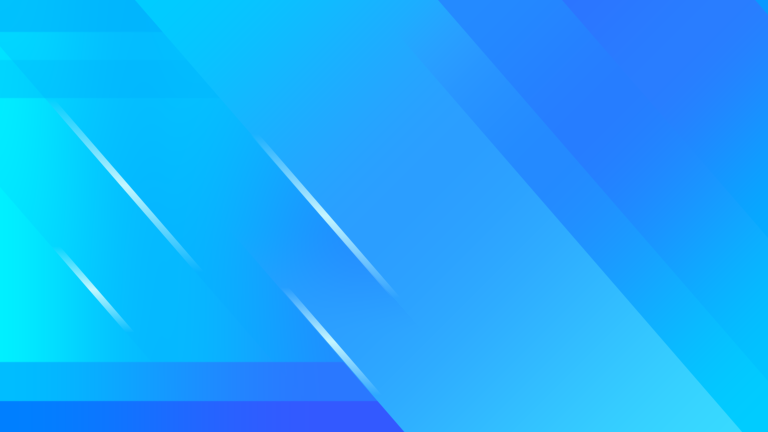
Write a Shadertoy shader that draws this background.

```glsl
// Overlapping translucent blue panels cut along parallel diagonals, with
// horizontal bands at the left and thin tapering streaks of light.
// Each panel is a three-stop gradient masked by a smooth diagonal edge.

const float SLANT = 0.866;                   // horizontal run per unit of fall
const vec3 CYAN  = vec3(0.00, 0.95, 1.00);
const vec3 AQUA  = vec3(0.00, 0.80, 1.00);
const vec3 SKY   = vec3(0.17, 0.62, 1.00);
const vec3 AZURE = vec3(0.14, 0.54, 1.00);
const vec3 ROYAL = vec3(0.17, 0.46, 1.00);
const vec3 INDIGO = vec3(0.20, 0.35, 1.00);
const vec3 GLINT = vec3(0.80, 0.98, 1.00);

// Antialiased step at an edge
float stepAt(float edge, float v, float px) {
    return smoothstep(edge - px, edge + px, v);
}

// Three colours placed at stops.x, stops.y and stops.z
vec3 ramp(vec3 a, vec3 b, vec3 c, vec3 stops, float t) {
    vec3 first = mix(a, b, smoothstep(stops.x, stops.y, t));
    return mix(first, c, smoothstep(stops.y, stops.z, t));
}

// Horizontal band between two heights
float band(float low, float high, float y, float px) {
    return stepAt(low, y, px) * (1.0 - stepAt(high, y, px));
}

// Light along a diagonal, tapering away from its middle
float streak(float offset, float middle, float reach, float s, float y, float px) {
    float halfWidth = 0.010;
    float core = 1.0 - smoothstep(halfWidth - px, halfWidth + px, abs(s - offset));
    float taper = clamp(1.0 - abs(y - middle) / reach, 0.0, 1.0);
    return core * taper;
}

// Left field: cyan to blue, with soft diagonal folds and bands
vec3 leftField(vec2 p, float s, float px) {
    vec3 col = ramp(CYAN, vec3(0.02, 0.73, 1.0), AZURE, vec3(-0.05, 0.38, 0.85), p.x);
    float rise = smoothstep(0.35, 1.0, p.y);
    col = mix(col, AQUA, 0.65 * rise * smoothstep(0.1, 0.5, p.x));

    // Folds darken just to the right of their edges
    float foldB = stepAt(-0.093, s, px) * exp(-4.0 * max(s + 0.093, 0.0));
    float foldC = stepAt(-0.375, s, px) * exp(-5.0 * max(s + 0.375, 0.0));
    col = mix(col, vec3(0.02, 0.65, 1.0), 0.22 * foldB + 0.12 * foldC);

    // Upper bands
    vec3 shade = vec3(0.0, 0.68, 0.99);
    float upper = 0.62 * band(0.926, 1.1, p.y, px)
                + 0.18 * band(0.861, 0.926, p.y, px)
                + 0.38 * band(0.773, 0.861, p.y, px);
    col = mix(col, shade, upper * (1.0 - smoothstep(0.25, 0.9, p.x)));

    // Lower bands
    float across = smoothstep(0.0, 0.75, p.x);
    vec3 lowerTint = mix(vec3(0.0, 0.72, 1.0), ROYAL, across);
    vec3 floorTint = mix(vec3(0.0, 0.50, 1.0), INDIGO, across);
    col = mix(col, lowerTint, 0.9 * band(0.072, 0.162, p.y, px));
    return mix(col, floorTint, band(-0.1, 0.072, p.y, px));
}

void mainImage(out vec4 fragColor, in vec2 fragCoord) {
    vec2 p = fragCoord / iResolution.y;
    p.x *= (16.0 / 9.0) * iResolution.y / iResolution.x;
    float px = 1.0 / iResolution.y;
    float fall = 1.0 - p.y;
    float s = p.x - SLANT * fall;            // position across the diagonals
    float t = p.x + fall;                    // position towards lower right

    vec3 col = leftField(p, s, px);

    // Central panel; its left edge steps inwards near the floor
    vec3 centre = ramp(AQUA, SKY, vec3(0.22, 0.86, 1.0), vec3(0.30, 1.40, 2.85), t);
    float innerFade = 1.0 - smoothstep(0.22, 0.50, p.y);
    float mainEdge = stepAt(0.3125, s, px);
    float innerEdge = stepAt(0.070, s, px) * innerFade;
    col = mix(col, centre, max(mainEdge, innerEdge));

    // Right panels, each deeper than the one before
    vec3 slope = ramp(SKY, AZURE, AQUA, vec3(0.95, 1.65, 2.75), t);
    vec3 deep = ramp(AZURE, vec3(0.15, 0.49, 1.0), vec3(0.0, 0.77, 1.0),
                     vec3(1.1, 1.65, 2.70), t);
    vec3 corner = ramp(ROYAL, vec3(0.16, 0.49, 1.0), vec3(0.0, 0.69, 1.0),
                       vec3(1.3, 1.70, 2.45), t);
    col = mix(col, slope, stepAt(0.852, s, px) * smoothstep(0.95, 1.3, t));
    col = mix(col, deep, stepAt(1.014, s, px));
    col = mix(col, corner, stepAt(1.301, s, px));
    col = mix(col, vec3(0.0, 0.62, 1.0), 0.8 * stepAt(1.748, s, px));

    // Streaks: offset across, middle height, vertical reach
    vec3 streaks[4] = vec3[4](
        vec3(-0.365, 0.33, 0.100), vec3(-0.083, 0.57, 0.200),
        vec3( 0.082, 0.21, 0.125), vec3( 0.320, 0.50, 0.190));
    for (int i = 0; i < 4; i++) {
        vec3 k = streaks[i];
        col = mix(col, GLINT, 0.95 * streak(k.x, k.y, k.z, s, p.y, px));
    }

    fragColor = vec4(col, 1.0);
}
```
